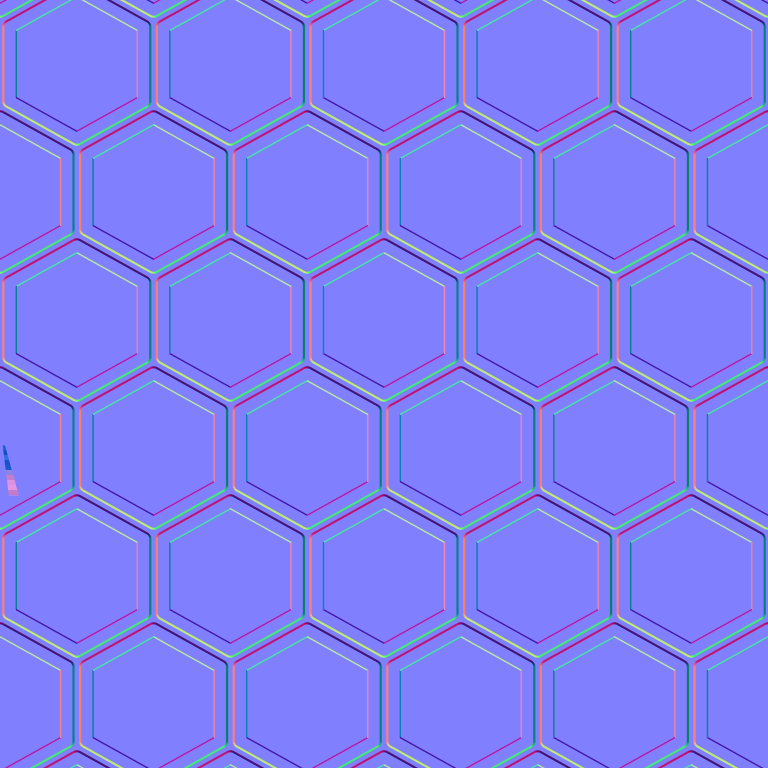
Reproduce this texture map procedurally as a Shadertoy shader.

```glsl
const float TAU = 6.2831853;
const vec2 LATTICE = vec2(1.0, 1.7320508);

// Offset from the nearest centre of a rectangular lattice
vec2 latticeOffset(vec2 p) {
    return mod(p + 0.5 * LATTICE, LATTICE) - 0.5 * LATTICE;
}

// Rounded pointy-top hexagon: xy = outward direction, z = signed distance
vec3 hexagon(vec2 p, float apothem, float radius) {
    float angle = round(atan(p.y, p.x) * 6.0 / TAU) * TAU / 6.0;
    vec2 face = vec2(cos(angle), sin(angle));
    vec2 side = vec2(-face.y, face.x);
    float r = apothem - radius;
    float along = dot(p, side);
    float halfSide = r * 0.57735;
    vec2 q = vec2(dot(p, face) - r, along - clamp(along, -halfSide, halfSide));
    bool outside = q.x > 0.0;
    vec2 dir = outside ? normalize(q) : vec2(1.0, 0.0);
    return vec3(face * dir.x + side * dir.y, (outside ? length(q) : q.x) - radius);
}

// Share of a pixel covered by a band around distance zero
float band(float d, float halfWidth, float pixel) {
    return clamp((d + halfWidth) / pixel + 0.5, 0.0, 1.0)
         - clamp((d - halfWidth) / pixel + 0.5, 0.0, 1.0);
}

vec3 bevelColor(vec2 slope, float z) {
    return clamp(0.5 + 0.5 * vec3(slope, z), 0.0, 1.0);
}

// Small tapered scratch: blue above, pink below, in fine steps
vec4 scratch(vec2 uv, float pixel) {
    float t = (0.42 - uv.y) / 0.065;
    float d = abs(uv.x - mix(0.005, 0.018, t)) - mix(0.0015, 0.0065, t);
    d = max(d, (abs(t - 0.5) - 0.5) * 0.065);
    float stepped = floor(t * 10.0) / 10.0;
    vec3 color = mix(vec3(0.13, 0.36, 0.82), vec3(0.85, 0.55, 0.85),
                     smoothstep(0.4, 0.6, stepped));
    color += 0.07 * sin(stepped * 40.0);
    return vec4(color, clamp(0.5 - d / pixel, 0.0, 1.0));
}

void mainImage(out vec4 fragColor, in vec2 fragCoord) {
    vec2 uv = fragCoord / iResolution.xy;
    float pixel = 5.0 / iResolution.x;

    // Five cells across, six staggered rows
    vec2 p = uv * vec2(5.0, 3.0 * LATTICE.y) - vec2(0.0, 0.25 * LATTICE.y);
    vec2 a = latticeOffset(p);
    vec2 b = latticeOffset(p - 0.5 * LATTICE);
    vec2 local = dot(a, a) < dot(b, b) ? a : b;
    float column = p.x - local.x;

    vec3 color = vec3(0.5, 0.5, 1.0);

    // Rounded outer rim, facing inward
    vec3 rim = hexagon(local, 0.4785, 0.042);
    float upright = pow(abs(rim.x), 8.0);
    float rimTint = 0.15 * upright * cos(TAU * column * 0.4);
    color = mix(color, bevelColor(-rim.xy * 0.97, rimTint - 0.1),
                band(rim.z, 0.007, pixel));

    // Sharp inner plateau, facing outward
    vec3 plateau = hexagon(local, 0.394, 0.0);
    upright = pow(abs(plateau.x), 8.0);
    float plateauTint = 0.18 * upright * cos(TAU * (column - 2.5) * 0.2);
    color = mix(color, bevelColor(plateau.xy * 0.93, 0.27 + plateauTint),
                band(plateau.z, 0.0047, pixel));

    vec4 mark = scratch(uv, 1.0 / iResolution.x);
    color = mix(color, mark.rgb, mark.a);

    fragColor = vec4(color, 1.0);
}
```
